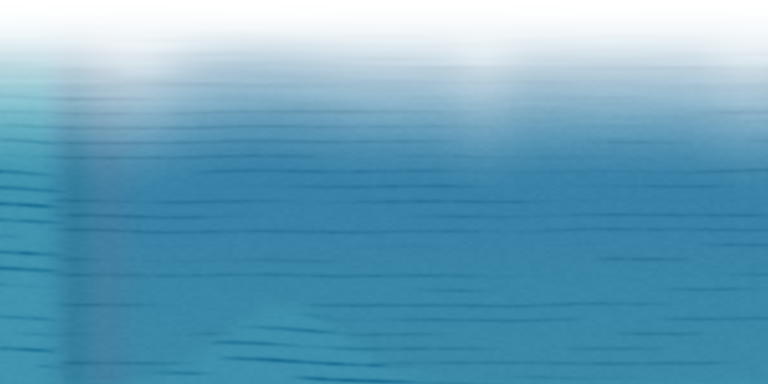
This background is drawn by a WebGL 2 fragment shader. Its source:

```glsl
#version 300 es
precision highp float;
// Calm blue water fading upward into white haze, with a teal strip on the
// left and a pale mound at the bottom. Layers are smooth masks over a
// vertical gradient; rows of hashed noise break thin ripples into dashes.

#define HAZE_DEPTH 0.50
#define RIPPLE_ROWS 26.0
#define RIPPLE_DARKNESS 0.055
#define GRAIN 0.016
#define WATER_UPPER vec3(0.215, 0.510, 0.660)
#define WATER_LOWER vec3(0.230, 0.540, 0.665)
#define TEAL vec3(0.250, 0.580, 0.690)
#define SHADE vec3(0.190, 0.490, 0.610)
#define SLATE vec3(0.270, 0.500, 0.630)

uniform vec2 u_resolution;
out vec4 fragColor;

float hash(vec2 p) {
    return fract(sin(dot(p, vec2(127.1, 311.7))) * 43758.5453);
}

float noise(vec2 p) {
    vec2 cell = floor(p);
    vec2 f = fract(p);
    f = f * f * (3.0 - 2.0 * f);
    float low = mix(hash(cell), hash(cell + vec2(1.0, 0.0)), f.x);
    float high = mix(hash(cell + vec2(0.0, 1.0)), hash(cell + vec2(1.0)), f.x);
    return mix(low, high, f.y);
}

float bump(float x, float center, float width) {
    float d = (x - center) / width;
    return exp(-d * d);
}

// Thin line in each row, varied in strength along its length
float ripples(vec2 p, float rows, float tilt) {
    float level = p.y * rows + tilt * p.x + 0.25 * noise(vec2(p.x * 9.0, p.y * 5.0));
    float row = floor(level);
    float offset = fract(level) - 0.5;
    float line = exp(-offset * offset * 50.0);
    float dash = smoothstep(0.25, 0.75, noise(vec2(p.x * 9.0 + 17.0 * hash(vec2(row, 3.0)), row)));
    float flecks = 0.55 + 0.45 * noise(vec2(p.x * 55.0, row + 40.0));
    return line * dash * flecks;
}

void main() {
    vec2 uv = gl_FragCoord.xy / u_resolution;
    float depth = 1.0 - uv.y;

    // Water body
    vec3 color = mix(WATER_UPPER, WATER_LOWER, smoothstep(0.40, 1.0, depth));

    // Left strip: lit teal, then a dark seam, then a soft slate edge
    float strip = 1.0 - smoothstep(0.045, 0.095, uv.x);
    color = mix(color, SLATE, 0.75 * bump(uv.x, 0.135, 0.035));
    color = mix(color, SHADE, 0.75 * bump(uv.x, 0.098, 0.020));
    color = mix(color, TEAL, strip);

    // Pale mound rising from the bottom edge
    float moundTop = 0.215 * bump(uv.x, 0.37, 0.115);
    float mound = smoothstep(-0.035, 0.035, moundTop - uv.y - 0.01);
    color = mix(color, TEAL, 0.75 * mound);

    // Haze hangs lower in a few soft columns
    float sag = 0.030 * bump(uv.x, 0.18, 0.055)
              + 0.025 * bump(uv.x, 0.63, 0.045)
              + 0.030 * bump(uv.x, 0.98, 0.060)
              - 0.025 * bump(uv.x, 0.34, 0.100);
    float sagZone = smoothstep(0.04, 0.16, depth);
    float haze = 1.0 - smoothstep(0.0, HAZE_DEPTH, depth - sag * sagZone);
    vec3 hazeTint = mix(vec3(0.95, 0.945, 0.955), vec3(1.0), smoothstep(0.65, 0.95, haze));
    color = mix(color, hazeTint, haze);
    color += vec3(-0.035, 0.015, 0.005) * strip * bump(depth, 0.28, 0.13);

    // Wide faint ripples, plus bolder ones on the strip and mound
    float clearWater = smoothstep(0.06, 0.35, depth);
    float fineLines = ripples(uv, RIPPLE_ROWS, 0.0);
    float boldLines = ripples(uv + vec2(0.0, 0.01), RIPPLE_ROWS * 0.92, 2.0);
    float boldZone = max(strip * smoothstep(0.25, 0.5, depth), mound);
    color -= RIPPLE_DARKNESS * clearWater * fineLines * (1.0 - boldZone);
    color -= vec3(0.15, 0.14, 0.11) * boldLines * boldZone;

    // Pale streaks in the haze and a fine stretched grain
    float streak = noise(uv * vec2(10.0, 85.0)) - 0.5;
    color += 0.035 * streak * bump(depth, 0.22, 0.13);
    color += GRAIN * clearWater * (noise(uv * vec2(150.0, 128.0)) - 0.5);

    fragColor = vec4(clamp(color, 0.0, 1.0), 1.0);
}
```
